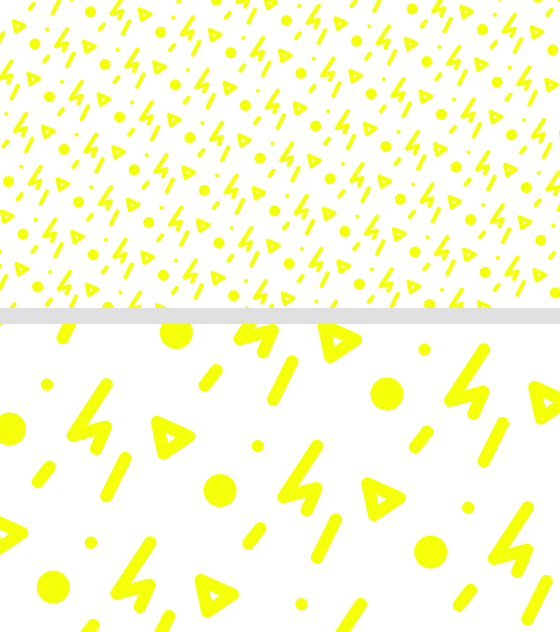
Top: the whole. Bottom: its middle third, enlarged.
Write a Shadertoy shader that draws this pattern.

```glsl
// Yellow confetti on white: a disc, a dot, a bolt, two dashes and a hollow
// triangle, repeated on a skewed lattice. Every mark is a distance to a point
// or to a rounded stroke; the nearest mark over neighbouring cells is filled.

const float CANVAS_WIDTH = 1152.0;            // design units across the canvas
const vec2 STEP_ACROSS = vec2(144.4, 42.2);   // lattice vectors, y pointing down
const vec2 STEP_DOWN = vec2(30.0, 108.4);
const vec2 DISC_ORIGIN = vec2(534.9, 325.4);  // one disc centre on the canvas
const vec2 MOTIF_CENTER = vec2(58.0, 8.0);    // middle of the motif from its disc
const float DISC_RADIUS = 11.3;
const float DOT_RADIUS = 4.2;
const float STROKE_RADIUS = 4.3;
const vec3 PAPER = vec3(1.0);
const vec3 INK = vec3(0.96, 1.0, 0.03);

float segment(vec2 p, vec2 a, vec2 b) {
    vec2 ap = p - a, ab = b - a;
    return length(ap - ab * clamp(dot(ap, ab) / dot(ab, ab), 0.0, 1.0));
}

float bolt(vec2 p) {
    const vec2 top = vec2(66.5, -30.5), left = vec2(43.5, 4.5);
    const vec2 right = vec2(66.0, -1.5), tip = vec2(59.5, 13.5);
    return min(segment(p, top, left), min(segment(p, left, right), segment(p, right, tip)));
}

float triangle(vec2 p) {
    const vec2 top = vec2(101.2, -4.7), nose = vec2(123.0, 5.0), foot = vec2(105.7, 16.7);
    return min(segment(p, top, nose), min(segment(p, nose, foot), segment(p, foot, top)));
}

float dashes(vec2 p) {
    float longDash = segment(p, vec2(79.4, 20.0), vec2(66.5, 46.0));
    float shortDash = segment(p, vec2(27.5, 26.0), vec2(19.5, 36.3));
    return min(longDash, shortDash);
}

// Signed distance to one motif, measured from its disc centre
float motif(vec2 p) {
    float strokes = min(bolt(p), min(triangle(p), dashes(p))) - STROKE_RADIUS;
    float disc = length(p) - DISC_RADIUS;
    float dot_ = length(p - vec2(25.8, -30.4)) - DOT_RADIUS;
    return min(strokes, min(disc, dot_));
}

void mainImage(out vec4 fragColor, in vec2 fragCoord) {
    // Canvas units with the origin at the upper left
    float pixel = CANVAS_WIDTH / iResolution.x;
    vec2 p = vec2(fragCoord.x, iResolution.y - fragCoord.y) * pixel;

    // Fold into the nearest lattice cell
    mat2 lattice = mat2(STEP_ACROSS, STEP_DOWN);
    vec2 cell = inverse(lattice) * (p - DISC_ORIGIN - MOTIF_CENTER);
    vec2 local = lattice * (cell - round(cell)) + MOTIF_CENTER;

    // Motifs overlap cell borders, so visit the neighbours too
    float d = 1e5;
    for (int j = -1; j <= 1; j++) {
        for (int i = -1; i <= 1; i++) {
            d = min(d, motif(local - lattice * vec2(i, j)));
        }
    }

    // Fill with an edge about one pixel wide
    float coverage = clamp(0.5 - d / pixel, 0.0, 1.0);
    fragColor = vec4(mix(PAPER, INK, coverage), 1.0);
}
```
